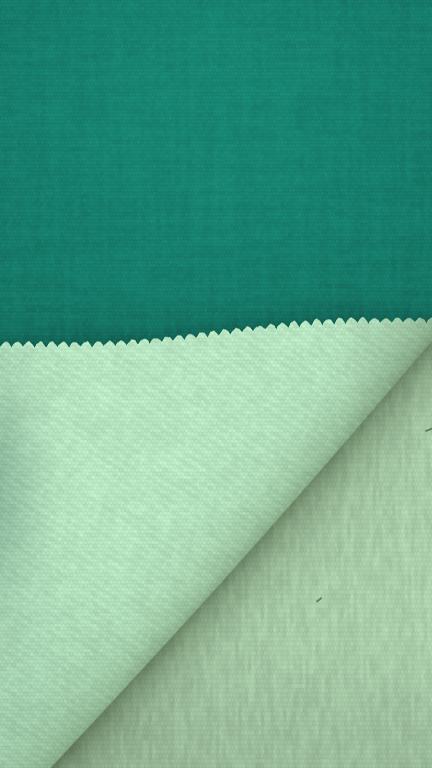
This texture is drawn by a Shadertoy shader. Its source:

```glsl
// Two-sided woven cloth: a teal face above, and a pale green flap with a pinked
// edge folded over a pale cloth. Regions come from signed distances to the cut
// edge and the fold; threads are staggered cosine bumps with hashed variation.
#define TEAL vec3(0.085, 0.482, 0.415)
#define MINT vec3(0.715, 0.895, 0.755)
#define SAGE vec3(0.665, 0.805, 0.665)
#define SHADOW vec3(0.37, 0.465, 0.345)
#define FOLD_START vec2(0.066, 0.0)
#define FOLD_END vec2(0.5625, 0.556)
#define TOOTH_PITCH 0.0150
#define TOOTH_HEIGHT 0.0068
#define THREAD_PITCH 0.0047
#define GRAIN 0.055

float hash(vec2 p) {
    vec3 q = fract(vec3(p.xyx) * 0.1031);
    q += dot(q, q.yzx + 33.33);
    return fract((q.x + q.y) * q.z);
}

float noise(vec2 p) {
    vec2 i = floor(p), f = fract(p);
    f = f * f * (3.0 - 2.0 * f);
    return mix(mix(hash(i), hash(i + vec2(1, 0)), f.x),
               mix(hash(i + vec2(0, 1)), hash(i + vec2(1, 1)), f.x), f.y);
}

// Rows of rounded stitches, each shifted sideways; the result averages near zero.
float weave(vec2 p, vec2 pitch, float shift) {
    vec2 q = p / pitch;
    float row = floor(q.y);
    q.x += row * shift;
    float bump = cos(6.2832 * (q.x - 0.5)) * 0.5 + cos(6.2832 * (fract(q.y) - 0.5)) * 0.5;
    float yarn = hash(vec2(floor(q.x), row)) - 0.5;
    return bump * 0.65 + yarn * 0.9;
}

// Height of the pinked cut edge across the canvas.
float cutEdge(float x) {
    float base = 0.5515 + 0.0315 * smoothstep(0.1, 0.48, x);
    float tooth = abs(sin(3.14159 * x / TOOTH_PITCH));
    float size = 0.75 + 0.5 * hash(vec2(floor(x / TOOTH_PITCH), 7.0));
    float fray = 0.0018 * (noise(vec2(x * 420.0, 3.0)) - 0.5);
    return base + TOOTH_HEIGHT * size * (tooth - 0.5) + fray;
}

float segment(vec2 p, vec2 a, vec2 b) {
    vec2 d = b - a;
    return length(p - a - d * clamp(dot(p - a, d) / dot(d, d), 0.0, 1.0));
}

vec3 tealFace(vec2 p, float aboveEdge) {
    vec2 fromGlow = (p - vec2(0.27, 0.86)) / vec2(0.40, 0.34);
    float light = 0.91 + 0.17 * exp(-dot(fromGlow, fromGlow));
    light *= 1.0 - 0.20 * exp(-max(aboveEdge, 0.0) / 0.016);
    light += 0.05 * (noise(p * vec2(18.0, 180.0)) - 0.5);
    light += 0.05 * (noise(p * vec2(160.0, 14.0)) - 0.5);
    light += GRAIN * 1.25 * weave(p, vec2(THREAD_PITCH * 0.95), 0.38);
    return TEAL * light;
}

vec3 mintFlap(vec2 p, float belowEdge, float toFold) {
    vec3 color = MINT;
    // Cool shade at the left side and the lower corner.
    vec2 side = (p - vec2(-0.01, 0.36)) / vec2(0.055, 0.16);
    color = mix(color, vec3(0.49, 0.66, 0.56), 0.75 * exp(-dot(side, side)));
    float corner = (1.0 - smoothstep(0.0, 0.36, p.y)) * (1.0 - smoothstep(0.0, 0.24, p.x));
    color = mix(color, vec3(0.60, 0.77, 0.65), 0.7 * corner);
    // The cloth turns away from the light as it rolls over.
    float roll = exp(-max(toFold, 0.0) / 0.035);
    color = mix(color, vec3(0.47, 0.60, 0.46), 0.72 * roll);
    color *= 1.0 - 0.08 * smoothstep(0.40, 0.56, p.x);
    float rib = sin(6.2832 * (p.x * 0.62 + p.y) / (THREAD_PITCH * 2.6));
    float light = 1.0 + GRAIN * weave(p, vec2(THREAD_PITCH * 1.1, THREAD_PITCH), 0.5);
    light += 0.016 * rib + 0.04 * (noise(p * 65.0) - 0.5);
    light += 0.05 * exp(-max(belowEdge, 0.0) / 0.003);
    return color * light;
}

vec3 sageCloth(vec2 p, float fromFold) {
    float shade = 0.85 * exp(-max(fromFold, 0.0) / 0.032);
    vec3 color = mix(SAGE, SHADOW, shade);
    color *= 1.0 - 0.09 * smoothstep(0.20, 0.0, p.y);
    float light = 1.0 + GRAIN * 0.85 * weave(p, vec2(THREAD_PITCH, THREAD_PITCH * 1.3), 0.5);
    light += 0.09 * (noise(p * vec2(240.0, 45.0)) - 0.5);
    color *= light;
    // Two stray fibres.
    float fibre = min(segment(p, vec2(0.555, 0.439), vec2(0.565, 0.443)),
                      segment(p, vec2(0.413, 0.217), vec2(0.418, 0.221)));
    return mix(color, SHADOW * 0.7, 0.65 * (1.0 - smoothstep(0.0005, 0.002, fibre)));
}

void mainImage(out vec4 fragColor, in vec2 fragCoord) {
    vec2 p = fragCoord * vec2(0.5625, 1.0) / iResolution.xy;
    float pixel = 1.0 / iResolution.y;

    float edge = p.y - cutEdge(p.x);
    vec2 along = normalize(FOLD_END - FOLD_START);
    vec2 offset = p - FOLD_START;
    float fold = offset.x * along.y - offset.y * along.x;
    // A slight bow keeps the fold soft rather than ruler straight.
    fold -= 0.005 * sin(3.14159 * clamp(p.y / FOLD_END.y, 0.0, 1.0));

    vec3 pale = mix(mintFlap(p, -edge, -fold), sageCloth(p, fold),
                    smoothstep(-pixel, pixel, fold));
    vec3 color = mix(pale, tealFace(p, edge), smoothstep(-pixel, pixel, edge));
    fragColor = vec4(clamp(color, 0.0, 1.0), 1.0);
}
```
